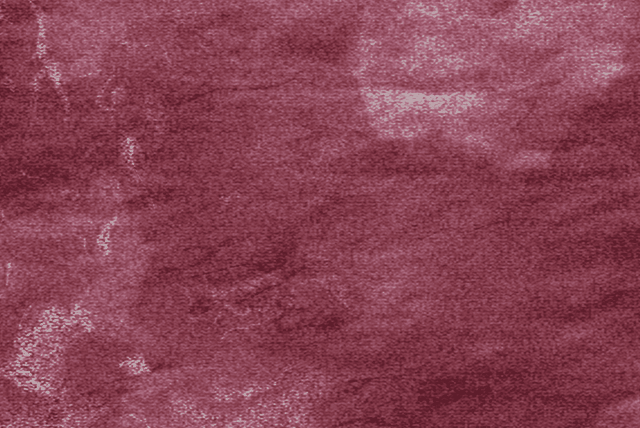
This texture is drawn by a WebGL 1 fragment shader. Its source:

```glsl
precision highp float;
// Worn crimson knit cloth: zigzag stitch rows over wrinkled, faded fabric.
// Layered noise builds one tone value (patches, folds, chalky streaks, grain),
// and a ramp from deep wine to chalk pink turns that tone into colour.

uniform vec2 u_resolution;

#define BASE_TONE 0.82
#define MOTTLE 3.2
#define FADE_GAIN 2.1
#define HAZE_GAIN 1.5
#define FOLD_GAIN 6.0
#define CREASE_GAIN 1.2
#define CHALK_GAIN 2.3
#define GRAIN_GAIN 0.95
#define STITCH_ROWS 128.0
#define STITCH_COLUMNS 62.0

float hash(vec2 p) {
  vec3 q = fract(p.xyx * 0.1031);
  q += dot(q, q.yzx + 33.33);
  return fract((q.x + q.y) * q.z);
}

float noise(vec2 p) {
  vec2 i = floor(p), f = fract(p);
  f = f * f * (3.0 - 2.0 * f);
  return mix(mix(hash(i), hash(i + vec2(1, 0)), f.x),
             mix(hash(i + vec2(0, 1)), hash(i + vec2(1, 1)), f.x), f.y);
}

float fbm(vec2 p) {
  float sum = 0.0, amp = 0.533;
  for (int i = 0; i < 4; i++) {
    sum += amp * noise(p);
    p = mat2(1.6, 1.2, -1.2, 1.6) * p + 17.3;
    amp *= 0.5;
  }
  return sum;
}

// Distance to the nearest jittered thread tip.
float cellular(vec2 p) {
  vec2 cell = floor(p);
  float nearest = 2.0;
  for (int y = -1; y <= 1; y++) {
    for (int x = -1; x <= 1; x++) {
      vec2 c = cell + vec2(float(x), float(y));
      nearest = min(nearest, length(p - c - vec2(hash(c), hash(c + 71.7))));
    }
  }
  return nearest;
}

// Roughly zero-mean knit grain: zigzag rows, thread tips and fine fuzz.
float knit(vec2 p) {
  float zigzag = abs(fract(p.x * STITCH_COLUMNS) - 0.5);
  float rows = sin(6.2832 * (p.y * STITCH_ROWS + 0.9 * zigzag));
  float tips = (0.47 - cellular(p * vec2(105.0, 140.0))) / 0.22;
  float fuzz = (noise(p * vec2(190.0, 235.0)) - 0.5) / 0.22;
  return 0.42 * rows + 0.4 * tips + 0.55 * fuzz;
}

// Noise stretched along the slightly tilted direction of the wrinkles.
float wrinkle(vec2 p) {
  return fbm(vec2(p.x * 2.6 + p.y * 0.8, p.y * 6.0 - p.x * 1.3) + 5.0);
}

float foldHeight(vec2 p) {
  return 1.0 - abs(2.0 * wrinkle(p) - 1.0);
}

// Soft-edged ellipse, 1 inside and 0 outside.
float blob(vec2 p, vec2 centre, vec2 radius, float soft) {
  return 1.0 - smoothstep(1.0 - soft, 1.0 + soft, length((p - centre) / radius));
}

// Thin bright line where warped noise crosses its middle value.
float streak(vec2 p, float width) {
  return 1.0 - smoothstep(0.0, width, abs(fbm(p) - 0.5));
}

vec3 clothColor(float tone) {
  vec3 c = mix(vec3(0.37, 0.115, 0.17), vec3(0.45, 0.17, 0.23), clamp(tone + 1.0, 0.0, 1.0));
  c = mix(c, vec3(0.52, 0.23, 0.29), clamp(tone, 0.0, 1.0));
  c = mix(c, vec3(0.57, 0.29, 0.36), clamp(tone - 1.0, 0.0, 1.0));
  c = mix(c, vec3(0.63, 0.36, 0.44), clamp(tone - 2.0, 0.0, 1.0));
  c = mix(c, vec3(0.69, 0.45, 0.53), clamp(tone - 3.0, 0.0, 1.0));
  return mix(c, vec3(0.74, 0.64, 0.67), clamp(tone - 4.0, 0.0, 1.0));
}

void main() {
  vec2 p = gl_FragCoord.xy / u_resolution.y;
  vec2 warp = vec2(fbm(p * 4.0 + 3.1), fbm(p * 4.0 + 41.7)) - 0.5;
  vec2 bent = p + 0.45 * warp;
  float grain = knit(p + 0.012 * warp);

  // Faded patch with a ragged rim, and softer haze along the left side.
  float fade = blob(bent, vec2(1.13, 0.86), vec2(0.34, 0.31), 0.12);
  fade *= 0.5 + fbm(p * vec2(7.0, 4.0) + 23.0);
  float leftSide = 1.0 - smoothstep(0.2, 0.7, p.x);
  float haze = leftSide * smoothstep(0.42, 0.66, fbm(bent * 4.5 + 60.0));

  // Lit folds and short dark creases.
  vec2 slope = vec2(-0.004, 0.009);
  float relief = foldHeight(p + slope) - foldHeight(p - slope);
  float rumpled = smoothstep(0.35, 0.65, fbm(p * 3.5 + 80.0));
  float crease = streak(vec2(p.x * 2.2 + p.y, p.y * 7.0 - p.x * 1.6) + 33.0, 0.022);
  crease *= smoothstep(0.52, 0.64, fbm(p * 4.0 + 31.0));

  // Chalky streaks and clots towards the lower left, caught on raised threads.
  float worn = 1.0 - smoothstep(0.3, 1.2, p.x + 0.45 * p.y);
  float chalk = streak(bent * 3.0 + 12.0, 0.05) + 0.7 * streak(bent * 4.5 + 90.0, 0.04);
  chalk *= smoothstep(0.42, 0.62, fbm(p * 9.0 + 50.0)) * (0.12 + worn);
  chalk += 0.8 * blob(bent, vec2(0.08, 0.06), vec2(0.16, 0.09), 0.6);
  chalk += 0.6 * blob(bent, vec2(0.6, 0.02), vec2(0.12, 0.06), 0.6);

  float tone = BASE_TONE + MOTTLE * (fbm(p * 3.2 + 9.0) - 0.5);
  tone += FADE_GAIN * fade + HAZE_GAIN * haze;
  tone += FOLD_GAIN * relief * (0.25 + 0.75 * rumpled) - CREASE_GAIN * crease;
  tone += CHALK_GAIN * chalk * max(0.0, 0.9 + 0.4 * grain);
  gl_FragColor = vec4(clothColor(tone + GRAIN_GAIN * grain), 1.0);
}
```
